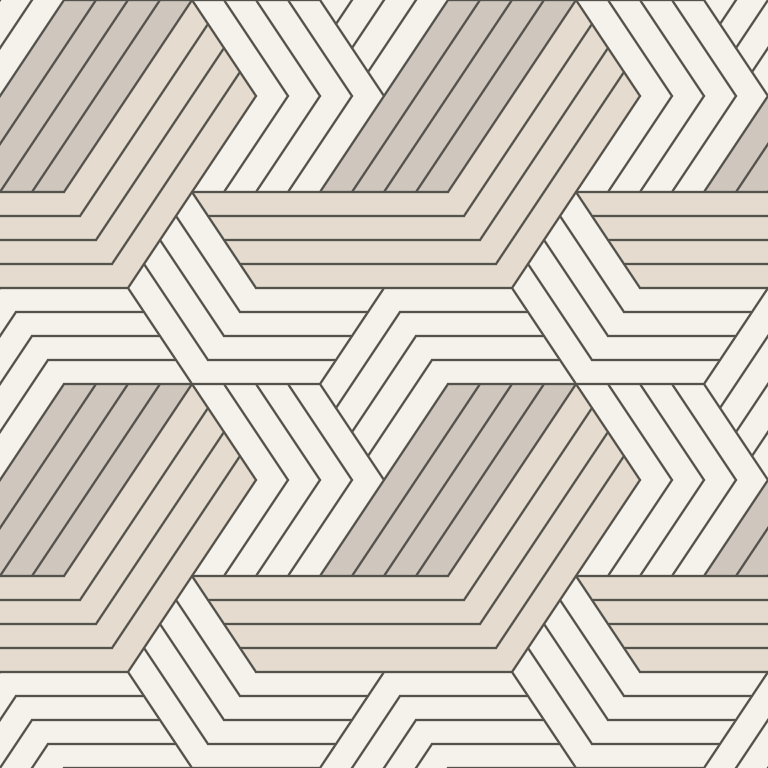
Reproduce this pattern procedurally as a Shadertoy shader.

```glsl
const vec2 REPEATS = vec2(2.0);
const vec2 TILE = vec2(12.0, 8.0);     // grid cells per repeat
const float LANES = 4.0;               // stripes per band
const float LINE_WIDTH = 0.00303;

const vec3 IVORY = vec3(0.96, 0.95, 0.92);
const vec3 SAND = vec3(0.90, 0.86, 0.81);
const vec3 STONE = vec3(0.81, 0.78, 0.74);
const vec3 INK = vec3(0.33, 0.32, 0.30);

// Canvas length of one grid row, one level lane and one slanted lane
const float ROW = 1.0 / 16.0;
const float LEVEL = 1.0 / 32.0;
const float SLANT = 1.0 / 28.844;

// Bent bands: x is the lane coordinate, y its canvas scale
vec2 bendOut(float level, float slant) {
    return level > slant ? vec2(level, LEVEL) : vec2(slant, SLANT);
}

vec2 bendIn(float level, float slant) {
    return level < slant ? vec2(level, LEVEL) : vec2(slant, SLANT);
}

// Distance to the nearest line of a striped band, or -1 outside it
float bandDistance(vec2 lane, float along, vec2 ends, float alongScale) {
    if (lane.x < 0.0 || lane.x > LANES || along < ends.x || along > ends.y) return -1.0;
    float stripe = abs(fract(lane.x + 0.5) - 0.5) * lane.y;
    float cap = min(along - ends.x, ends.y - along) * alongScale;
    return min(stripe, cap);
}

// Keeps colour and line distance of the band that covers the point
void paint(inout vec4 surface, float dist, vec3 colour) {
    if (dist >= 0.0) surface = vec4(colour, dist);
}

void addMotif(inout vec4 surface, vec2 p) {
    float rise = p.x + p.y;
    float fall = p.x - p.y;

    // Slanted panel and the band folded around it
    paint(surface, bandDistance(vec2(rise - 2.0, SLANT), p.y, vec2(0.0, 4.0), ROW), STONE);
    vec2 fold = bendOut(2.0 * (p.y - 4.0), rise - 6.0);
    paint(surface, bandDistance(fold, fall, vec2(-10.0, 6.0), SLANT), SAND);

    // Chevrons
    vec2 chevron = vec2(p.x + abs(p.y - 2.0) - 8.0, SLANT);
    paint(surface, bandDistance(chevron, p.y, vec2(0.0, 4.0), ROW), IVORY);

    // Two interlocking elbows
    vec2 lowerElbow = bendOut(2.0 * (p.y - 6.0), 2.0 - fall);
    paint(surface, bandDistance(lowerElbow, rise, vec2(10.0, 18.0), SLANT), IVORY);
    vec2 upperElbow = bendIn(2.0 * (p.y - 6.0), rise - 18.0);
    paint(surface, bandDistance(upperElbow, fall, vec2(2.0, 10.0), SLANT), IVORY);
}

void mainImage(out vec4 fragColor, in vec2 fragCoord) {
    vec2 uv = fragCoord / iResolution.xy;
    vec2 p = fract(vec2(uv.x, 1.0 - uv.y) * REPEATS) * TILE;

    // Motifs overhang the tile, so neighbours are included
    vec4 surface = vec4(IVORY, 0.0);
    for (int row = 0; row <= 1; row++) {
        for (int column = -1; column <= 1; column++) {
            addMotif(surface, p + vec2(column, row) * TILE);
        }
    }

    // Antialiased outlines
    float pixel = 1.0 / iResolution.y;
    float line = clamp((0.5 * LINE_WIDTH - surface.w) / pixel + 0.5, 0.0, 1.0);
    fragColor = vec4(mix(surface.rgb, INK, line), 1.0);
}
```
